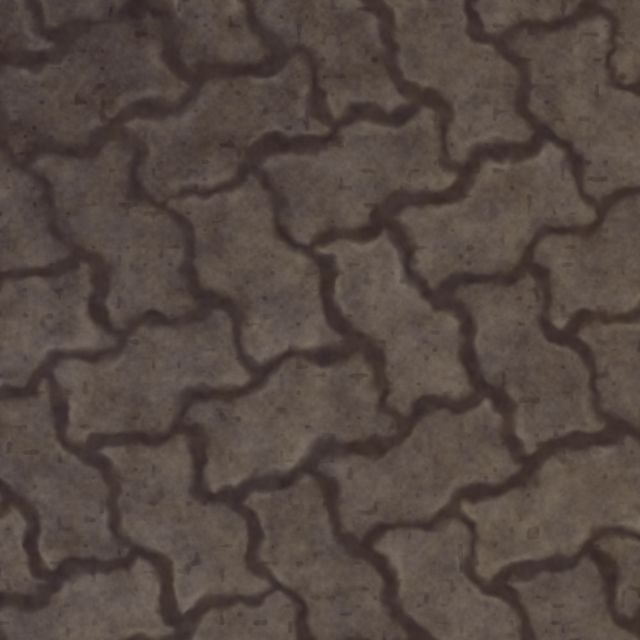
Give the GLSL for this texture, as a Shadertoy shader.

```glsl
// Worn interlocking pavers laid in a slanted herringbone with dark earthy joints.
// The plane is skewed into paver units, bent by sine waves and noise, split into
// 2x1 bricks by cell arithmetic, then shaded with per-brick tone, blotches and grain.

const float TAU = 6.2831853;
const vec3 JOINT_COLOR = vec3(0.24, 0.19, 0.18);
const vec3 LIGHT_STONE = vec3(0.44, 0.39, 0.35);

float hash(vec2 p) {
    return fract(sin(dot(p, vec2(127.1, 311.7))) * 43758.5453);
}

float valueNoise(vec2 p) {
    vec2 i = floor(p), f = fract(p);
    f = f * f * (3.0 - 2.0 * f);
    return mix(mix(hash(i), hash(i + vec2(1, 0)), f.x),
               mix(hash(i + vec2(0, 1)), hash(i + vec2(1, 1)), f.x), f.y);
}

float fbm(vec2 p, int octaves) {
    float sum = 0.0, total = 0.0, gain = 1.0;
    for (int i = 0; i < octaves; i++) {
        sum += gain * valueNoise(p);
        total += gain;
        gain *= 0.6;
        p = mat2(1.6, 1.2, -1.2, 1.6) * p + 17.3;
    }
    return sum / total;
}

// Two independent noise values centred on zero
vec2 noiseOffset(vec2 p, int octaves) {
    return vec2(fbm(p, octaves), fbm(p + 41.7, octaves)) - 0.5;
}

// Canvas position to paver units: skew, interlocking waves, uneven laying
vec2 paverSpace(vec2 uv) {
    vec2 q = vec2(5.82 * uv.x + 3.49 * uv.y, -2.83 * uv.x + 5.91 * uv.y);
    q += vec2(-2.81, -0.25);
    q += 0.26 * noiseOffset(uv * 8.0, 2) + 0.13 * noiseOffset(uv * 38.0, 2);
    return q + vec2(0.10 * sin(TAU * q.y), -0.08 * sin(TAU * q.x));
}

// Herringbone brick: xy is the brick id, z the distance inward from its edge
vec3 herringbone(vec2 q, float cornerRadius) {
    vec2 cell = floor(q);
    float phase = mod(cell.x + cell.y, 4.0);
    bool lying = phase < 1.5;
    vec2 stride = lying ? vec2(1, 0) : vec2(0, 1);
    vec2 origin = cell - stride * mod(phase, 2.0);
    vec2 halfSize = 0.5 * (1.0 + stride);
    vec2 a = abs(q - origin - halfSize) - halfSize + cornerRadius;
    float inside = cornerRadius - length(max(a, 0.0)) - min(max(a.x, a.y), 0.0);
    return vec3(origin, inside);
}

// Stone brightness: 0 is the joint colour, 1 the light stone colour
float stoneTone(vec2 uv, vec2 id, float inside) {
    float tone = 0.64 + 0.20 * (hash(id + 3.7) - 0.5);
    tone += 0.75 * (fbm(uv * 26.0 + id * 5.3, 4) - 0.5);
    tone += 0.34 * (fbm(uv * 125.0, 2) - 0.5);
    tone -= 0.20 * (1.0 - smoothstep(0.05, 0.85, length((uv - vec2(0.1, 0.95)) * vec2(0.9, 1.3))));

    // Worn pale rims in places, and scattered dark pits
    float rim = smoothstep(0.07, 0.13, inside) * (1.0 - smoothstep(0.14, 0.24, inside));
    tone += 0.26 * rim * smoothstep(0.48, 0.75, valueNoise(uv * 17.0 + 8.0));
    tone -= 0.28 * smoothstep(0.78, 0.95, valueNoise(uv * 75.0 + 29.0));
    return tone;
}

void mainImage(out vec4 fragColor, in vec2 fragCoord) {
    vec2 uv = fragCoord / iResolution.y;
    vec3 brick = herringbone(paverSpace(uv), 0.13);

    // Joint width wanders, with a soft dirty shoulder around the dark core
    float width = 0.085 + 0.07 * (valueNoise(uv * 19.0 + 5.0) - 0.5);
    float joint = 1.0 - smoothstep(width - 0.065, width + 0.04, brick.z);
    float shoulder = 1.0 - smoothstep(0.04, 0.24, brick.z);

    float tone = stoneTone(uv, brick.xy, brick.z) - 0.10 * shoulder;
    float jointTone = -0.02 + 0.55 * (fbm(uv * 45.0 + 60.0, 3) - 0.5);
    tone = mix(tone, jointTone, joint * 0.92);
    vec3 color = mix(JOINT_COLOR, LIGHT_STONE, tone);

    // Warmer towards the right, with faint coloured mottling
    float warmth = 0.012 * (uv.x - 0.5) + 0.03 * (fbm(uv * 34.0 + 90.0, 2) - 0.5);
    color += warmth * vec3(0.6, 0.3, -1.0);
    fragColor = vec4(color, 1.0);
}
```
